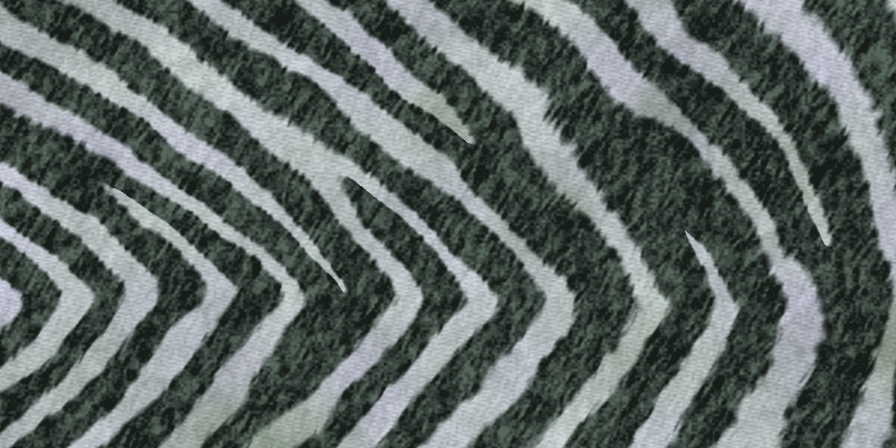
A Shadertoy shader for this texture:

```glsl
// Zebra-striped knit cloth: slanted stripes bend back along a level spine.
// A phase field, warped by noise and split by dislocations, sets the stripes;
// stretched noise and a stitch grid then give the fuzzy woven surface.

#define STRIPE_PERIOD 0.185
#define LIGHT_SHARE 0.39
#define SPINE_HEIGHT 0.335
#define BEND_RADIUS 0.025
#define WARP 0.42
#define EDGE_SOFTNESS 0.055
#define FORKS 7
#define STITCHES 98.0
#define DARK_CONTRAST 1.7
#define LIGHT_CONTRAST 1.2

const float TAU = 6.2831853;

float hash(vec2 p) {
    vec3 q = fract(vec3(p.xyx) * 0.1031);
    q += dot(q, q.yzx + 33.33);
    return fract((q.x + q.y) * q.z);
}

float noise(vec2 p) {
    vec2 i = floor(p), f = fract(p);
    f = f * f * (3.0 - 2.0 * f);
    return mix(mix(hash(i), hash(i + vec2(1, 0)), f.x),
               mix(hash(i + vec2(0, 1)), hash(i + vec2(1, 1)), f.x), f.y);
}

// Coordinates that follow the bent stripes: across, and height over the spine
vec2 chevron(vec2 p) {
    float h = p.y - SPINE_HEIGHT + 0.05 * (noise(p * 3.0 + 40.0) - 0.5);
    float slant = mix(1.2 - 0.46 * p.x, 1.3 - 0.42 * p.x,
                      smoothstep(-0.03, 0.03, h));
    float bend = sqrt(h * h + BEND_RADIUS * BEND_RADIUS) - BEND_RADIUS;
    return vec2(p.x + slant * bend, h);
}

// Stripe count at a point; each dislocation adds or ends one stripe
float stripePhase(vec2 p) {
    vec2 c = chevron(p);
    float phase = c.x / STRIPE_PERIOD;
    phase += WARP * (noise(p * 3.2 + 7.0) - 0.5);
    phase += 0.35 * WARP * (noise(p * 10.0 + 19.0) - 0.5);
    for (int i = 0; i < FORKS; i++) {
        float k = float(i);
        vec2 fork = vec2(0.47 + 0.27 * k + 0.1 * hash(vec2(k, 3.0)),
                         -0.05 + 0.55 * hash(vec2(k, 11.0)));
        vec2 d = c - fork;
        float turn = mod(k, 2.0) < 0.5 ? 1.0 : -1.0;
        phase += turn * atan(0.4 * d.y, d.x) / TAU;
    }
    return phase;
}

// Short raised hairs, leaning to the upper right
float fibers(vec2 p) {
    vec2 along = normalize(vec2(0.6, 1.0));
    vec2 q = vec2(dot(p, vec2(along.y, -along.x)), dot(p, along));
    q.x += 0.012 * noise(p * 25.0);
    return noise(q * vec2(115.0, 38.0) + 60.0);
}

// Rows of small slanted loops
float knit(vec2 p) {
    vec2 q = mat2(0.97, 0.24, -0.24, 0.97) * p * STITCHES;
    q += 0.8 * vec2(noise(p * 30.0), noise(p * 30.0 + 9.0));
    float lean = 0.6 * abs(fract(q.x * 0.5) - 0.5);
    return sin(TAU * (q.y + lean)) * (0.6 + 0.4 * sin(TAU * 0.5 * q.x));
}

void mainImage(out vec4 fragColor, in vec2 fragCoord) {
    vec2 p = fragCoord / iResolution.y;
    float hair = fibers(p) - 0.5;
    float grain = noise(p * 150.0 + 5.0) - 0.5;
    float patches = noise(p * 5.0 + 80.0) - 0.5;
    float mottle = noise(p * 28.0 + 31.0) - 0.5;
    float stitch = knit(p);

    // Stripe mask with varying width and frayed edges
    float halfWidth = 0.5 * LIGHT_SHARE + 0.16 * (noise(p * 4.5 + 55.0) - 0.5);
    halfWidth += 0.06 * hair + 0.05 * mottle;
    float offCenter = abs(fract(stripePhase(p)) - 0.5);
    float light = 1.0 - smoothstep(-EDGE_SOFTNESS, EDGE_SOFTNESS,
                                   offCenter - halfWidth);

    // Dark pile
    float pile = 0.6 * hair + 0.4 * grain + 0.2 * mottle + 0.15 * patches;
    float darkTone = clamp(0.4 + DARK_CONTRAST * pile + 0.06 * stitch, 0.0, 1.0);
    vec3 dark = mix(vec3(0.085, 0.11, 0.095), vec3(0.34, 0.405, 0.37), darkTone);

    // Pale knit, tinted in broad lilac and greenish patches
    float weave = 0.25 * hair + 0.35 * grain + 0.25 * mottle + 0.4 * patches;
    float paleTone = clamp(0.5 + LIGHT_CONTRAST * weave + 0.17 * stitch, 0.0, 1.0);
    vec3 pale = mix(vec3(0.57, 0.60, 0.605), vec3(0.81, 0.835, 0.86), paleTone);
    float tint = noise(p * 6.0 + 120.0) - 0.5;
    pale += tint * vec3(0.02, -0.015, 0.07);
    float stain = smoothstep(0.68, 0.95, noise(p * 4.0 + 150.0));
    pale *= mix(vec3(1.0), vec3(0.84, 0.87, 0.80), stain);

    fragColor = vec4(clamp(mix(dark, pale, light), 0.0, 1.0), 1.0);
}
```
